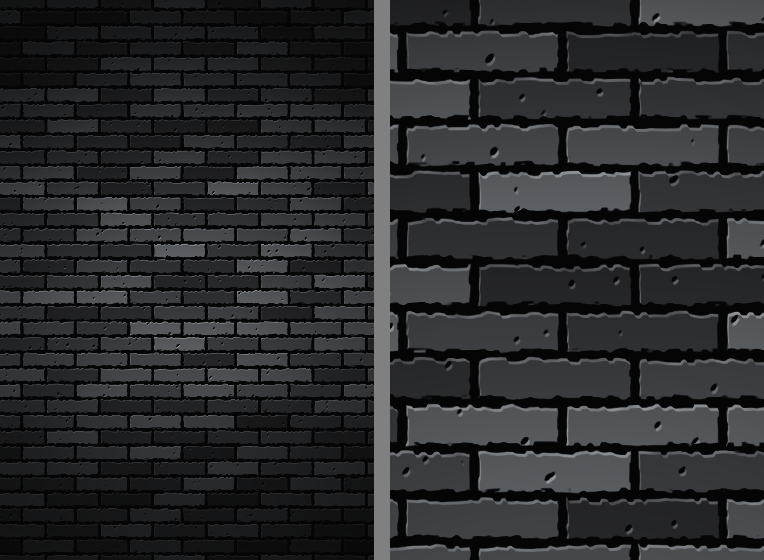
Left, the full canvas; right, a detail of the centre.
A Shadertoy shader for this texture:

```glsl
// Dark brick wall in staggered courses under a soft central light.
// Each brick is a ragged box distance with chipped pits; an offset sample
// of its coverage gives lit rims. Brick ids and noise wrap, so it tiles.

const vec2  BRICKS       = vec2(7.0, 36.0);    // bricks across, courses up (even)
const vec2  WALL_SHIFT   = vec2(0.41, 0.39);   // phase of the joints, in bricks
const float STAGGER      = 0.45;               // shift of odd courses
// Lengths below are in course heights.
const vec2  JOINT_HALF   = vec2(0.07, 0.035);  // half width of the joints
const vec2  RAGGED       = vec2(0.05, 0.13);   // edge wear, sides and top/bottom
const vec2  LIGHT_OFFSET = vec2(-0.03, 0.065);
const float EDGE_SOFT    = 0.04;
const int   PITS         = 3;
const float PIT_CHANCE   = 0.5;
const vec2  PIT_RADIUS   = vec2(0.02, 0.06);
const vec2  COARSE_CELLS = vec2(72.0, 108.0);  // noise cells over the canvas
const vec2  FINE_CELLS   = vec2(168.0, 252.0);

const vec3  MORTAR       = vec3(0.018, 0.018, 0.019);
const vec3  BRICK_DARK   = vec3(0.135, 0.137, 0.143);
const vec3  BRICK_LIGHT  = vec3(0.365, 0.376, 0.392);
const vec3  RIM_LIGHT    = vec3(0.20, 0.205, 0.21);
const float RIM_SHADE    = 0.45;
const float DIMMEST      = 0.23;               // light left at the corners
const vec2  LIGHT_SHAPE  = vec2(1.0, 1.8);

float hash(vec2 p, float seed) {
    vec3 q = fract(vec3(p.xy, p.x + seed) * vec3(0.1031, 0.1030, 0.0973));
    q += dot(q, q.yzx + 33.33);
    return fract((q.x + q.y) * q.z);
}

// Value noise that repeats after one canvas.
float wrapNoise(vec2 uv, vec2 cells) {
    vec2 p = uv * cells, i = floor(p), f = fract(p);
    f = f * f * (3.0 - 2.0 * f);
    vec2 a = mod(i, cells), b = mod(i + 1.0, cells);
    return mix(mix(hash(a, 1.0), hash(vec2(b.x, a.y), 1.0), f.x),
               mix(hash(vec2(a.x, b.y), 1.0), hash(b, 1.0), f.x), f.y);
}

// Brick under a point: local position from 0 to 1, and its wrapped id.
vec2 brickCell(vec2 uv, out vec2 id) {
    vec2 g = uv * BRICKS - WALL_SHIFT;
    g.x -= STAGGER * mod(floor(g.y), 2.0);
    id = mod(floor(g), BRICKS);
    return fract(g);
}

// 1 on the brick face, 0 in joints and pits.
float coverage(vec2 uv, vec2 size, float soft) {
    vec2 id;
    vec2 local = brickCell(uv, id) * size;
    float lumps = smoothstep(0.25, 0.75, wrapNoise(uv, FINE_CELLS));
    float wear = 0.45 * wrapNoise(uv, COARSE_CELLS) + 0.55 * lumps;

    // Ragged box
    vec2 inset = 0.5 * size - abs(local - 0.5 * size) - JOINT_HALF - RAGGED * wear;
    float d = min(inset.x, inset.y);

    // Pits and chips
    for (int i = 0; i < PITS; i++) {
        float seed = 7.0 + 13.0 * float(i);
        vec2 spot = vec2(hash(id, seed), hash(id, seed + 3.0));
        vec2 away = local - size * mix(vec2(0.07, 0.13), vec2(0.93, 0.8), spot);
        away.x -= 0.5 * away.y;
        float radius = mix(PIT_RADIUS.x, PIT_RADIUS.y, hash(id, seed + 5.0));
        float pit = length(away * vec2(1.0, 0.8)) - radius + 0.06 * (wear - 0.5);
        if (hash(id, seed + 9.0) < PIT_CHANCE) d = min(d, pit);
    }
    return smoothstep(-0.5 * soft, 0.5 * soft, d);
}

// Central light, flat across the canvas border so that it wraps smoothly.
float wallLight(vec2 uv) {
    vec2 d = abs(uv - 0.5);
    d *= (7.0 - pow(2.0 * d, vec2(6.0))) / 6.0;
    return mix(1.0, DIMMEST, smoothstep(0.1, 1.1, length(d * LIGHT_SHAPE)));
}

void mainImage(out vec4 fragColor, in vec2 fragCoord) {
    vec2 uv = fragCoord / iResolution.xy;
    float aspect = iResolution.x / iResolution.y;
    vec2 size = vec2(aspect * BRICKS.y / BRICKS.x, 1.0);
    float soft = max(EDGE_SOFT, 1.1 * BRICKS.y / iResolution.y);

    // Face tone, one per brick, with a slight gradient
    vec2 id;
    vec2 local = brickCell(uv, id);
    vec3 face = mix(BRICK_DARK, BRICK_LIGHT, hash(id, 2.0));
    face *= mix(1.06, 0.94, local.y);

    // Relief: lit upper left rims, broken by wear, and shaded lower right ones
    float cover = coverage(uv, size, soft);
    float towardLight = coverage(uv + LIGHT_OFFSET / (size * BRICKS), size, soft);
    float relief = cover - towardLight;
    float broken = mix(0.5, 1.3, wrapNoise(uv + 0.37, COARSE_CELLS));
    face += RIM_LIGHT * broken * max(relief, 0.0);
    face *= 1.0 - RIM_SHADE * max(-relief, 0.0);

    vec3 color = mix(MORTAR, face * wallLight(uv), cover);
    fragColor = vec4(color, 1.0);
}
```
